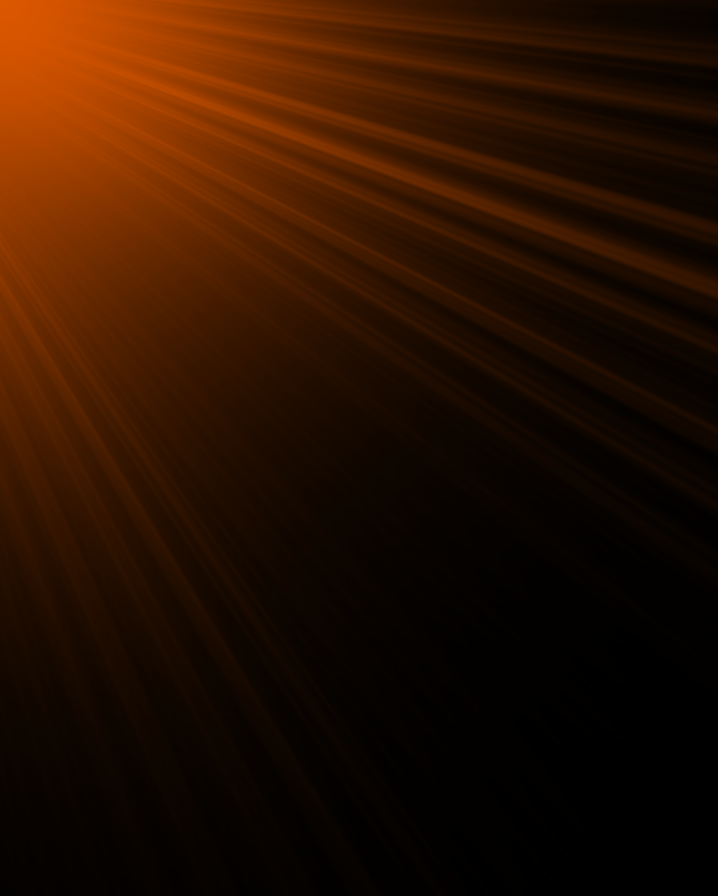
Give the GLSL for this background, as a Shadertoy shader.

```glsl
// Amber light shafts fanning out of the upper left corner into black.
// A soft corner glow is screened with angular streaks: layered sines for
// broad shafts and grain, one-dimensional cellular noise for thin beams.

#define SOURCE vec2(-0.215, -0.046)   // ray origin, y down, in canvas heights
#define AMBER vec3(1.0, 0.395, 0.0)
#define GLOW_PEAK 0.86
#define GLOW_REACH 0.38
#define RAY_SPACING 0.062             // radians between main shafts
#define BEAM_SPACING 0.021            // radians between thin beams
#define HERO_ANGLE 0.35               // direction of the strongest shaft
#define UPPER_POWER 0.22
#define LOWER_POWER 0.13
#define RAY_REACH 1.1

const float TAU = 6.2831853;

float hash(float n) {
    return fract(sin(n * 127.1 + 11.7) * 4375.85);
}

float bell(float x, float center, float width) {
    float t = (x - center) / width;
    return exp(-t * t);
}

// Fine grain across the rays, 0 to 1
float grain(float angle) {
    float sum = 0.0, weight = 0.42, freq = 131.0;
    for (int i = 0; i < 4; i++) {
        sum += weight * sin(angle * freq + 1.7 * float(i));
        freq *= 1.67;
        weight *= 0.9;
    }
    return smoothstep(-1.0, 1.0, sum);
}

// Thin beams: one per angular cell, with random place, width and strength
float thinBeams(float angle) {
    float cell = floor(angle / BEAM_SPACING);
    float sum = 0.0;
    for (int i = -1; i <= 1; i++) {
        float id = cell + float(i);
        float center = (id + 0.15 + 0.7 * hash(id)) * BEAM_SPACING;
        float width = mix(0.0025, 0.006, hash(id + 31.0));
        float strength = mix(0.2, 1.0, hash(id + 57.0));
        sum += strength * bell(angle, center, width);
    }
    return sum;
}

// Broad shafts with a slight wander in their spacing
float mainShafts(float angle) {
    float offset = angle - HERO_ANGLE;
    offset += 0.004 * sin(37.0 * offset);
    return pow(0.5 + 0.5 * cos(TAU * offset / RAY_SPACING), 1.2);
}

// The glow stretches further down the left side
float cornerGlow(float dist, float angle) {
    float reach = GLOW_REACH + 0.07 * smoothstep(0.75, 1.2, angle);
    return GLOW_PEAK * exp(-pow(dist / reach, 1.75));
}

float lightRays(float dist, float angle) {
    float beams = thinBeams(angle);
    float texture1d = mix(0.45, 1.0, grain(angle));
    float streak = (0.12 + 0.88 * mainShafts(angle)) * texture1d + 0.3 * beams;

    // Two fans: a strong upper one and a faint steep one
    float upper = UPPER_POWER * smoothstep(-0.08, 0.2, angle)
                * (1.0 - smoothstep(0.38, 0.74, angle));
    float hero = 0.15 * bell(angle, HERO_ANGLE, 0.022);
    float lower = LOWER_POWER * bell(angle, 1.08, 0.17);

    float upperFade = exp(-pow(dist / RAY_REACH, 2.0));
    float lowerFade = exp(-pow(dist / (0.7 * RAY_REACH), 2.0));
    float rays = (streak * upper + texture1d * hero) * upperFade
               + (streak * lower + 0.025 * beams) * lowerFade;
    return rays * smoothstep(0.0, 0.25, dist);
}

void mainImage(out vec4 fragColor, in vec2 fragCoord) {
    // Canvas heights measured from the upper left corner
    vec2 p = vec2(fragCoord.x, iResolution.y - fragCoord.y) / iResolution.y;
    vec2 fromSource = p - SOURCE;
    float angle = atan(fromSource.y, fromSource.x);
    float dist = length(p);

    // Screen blend of glow and rays
    float glow = cornerGlow(dist, angle);
    float rays = lightRays(dist, angle);
    float light = 1.0 - (1.0 - glow) * (1.0 - rays);

    fragColor = vec4(AMBER * min(light, 0.86), 1.0);
}
```
